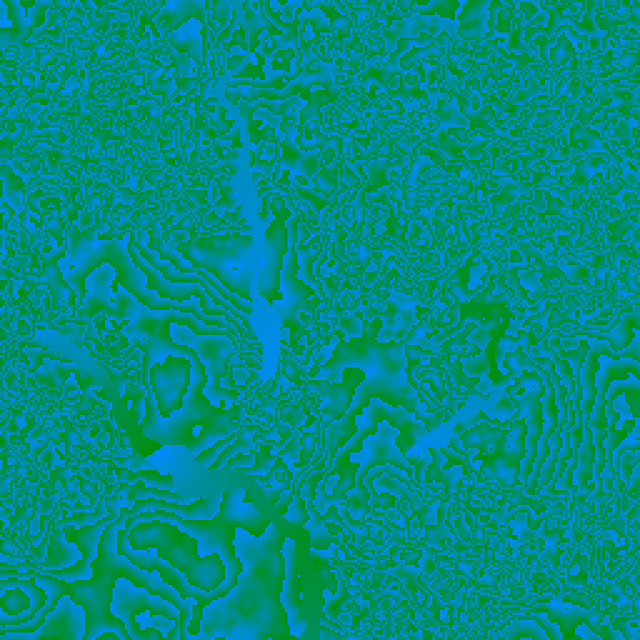
Write a WebGL 2 fragment shader that draws this texture map.

```glsl
#version 300 es
precision highp float;
// Height map of hilly land cut by rivers, stored as a wrapping blue channel.
// Fractal noise gives the hills; fract() folds their height into fine contours,
// while warped line segments lay down flat, slowly changing river beds.

#define CELLS 256.0        // height samples across the canvas
#define BASE_FREQ 5.0      // hills across the canvas in the first octave
#define RELIEF 8.0         // height of the first octave, in colour wraps
#define GAIN 0.62          // height ratio between octaves
#define OCTAVES 5
#define ROUGH_MIN 0.3      // detail strength on smooth ground
#define ROUGH_MAX 1.4      // detail strength on broken ground
#define MEANDER_FREQ 14.0  // river bends across the canvas
#define VALLEY 0.05        // width of the calmer ground beside rivers
#define RIVERS 6

out vec4 fragColor;
uniform vec2 u_resolution;

const vec3 LOW_COLOR = vec3(0.0, 0.562, 0.01);
const vec3 HIGH_COLOR = vec3(0.0, 0.549, 0.99);

// River courses: start.xy, end.xy
const vec4 COURSE[RIVERS] = vec4[RIVERS](
    vec4(0.36, 1.05, 0.43, 0.40), vec4(0.08, 0.47, 0.30, 0.25),
    vec4(0.30, 0.25, 0.49, 0.18), vec4(0.49, 0.18, 0.47, -0.05),
    vec4(0.75, 0.54, 0.77, 0.42), vec4(0.77, 0.40, 0.66, 0.27));
// River beds: level at start, level at end, half width
const vec3 BED[RIVERS] = vec3[RIVERS](
    vec3(0.66, 0.92, 0.013), vec3(1.85, 0.65, 0.013),
    vec3(0.65, 0.12, 0.012), vec3(0.12, 0.42, 0.013),
    vec3(0.14, 0.05, 0.008), vec3(0.75, 0.92, 0.009));

float hash(vec2 p) {
    uvec2 q = uvec2(ivec2(p)) * uvec2(1597u, 3812u);
    uint n = (q.x ^ q.y) * 74763u + q.x;
    n = (n ^ (n >> 15)) * 27183u;
    n = (n ^ (n >> 13)) * 61631u;
    return float((n ^ (n >> 16)) & 65535u) / 65535.0;
}

float noise(vec2 p) {
    vec2 i = floor(p), f = fract(p);
    f = f * f * (3.0 - 2.0 * f);
    return mix(mix(hash(i), hash(i + vec2(1, 0)), f.x),
               mix(hash(i + vec2(0, 1)), hash(i + vec2(1, 1)), f.x), f.y);
}

// Hills: broad octaves at full height, fine ones scaled by roughness
float terrain(vec2 p, float rough) {
    float height = 0.0, amp = RELIEF;
    vec2 q = p * BASE_FREQ + 20.0;
    for (int i = 0; i < OCTAVES; i++) {
        height += (noise(q) - 0.5) * amp * (i < 2 ? 1.0 : rough);
        q = mat2(1.6, 1.2, -1.2, 1.6) * q + 37.3;
        amp *= GAIN;
    }
    return height;
}

// Nearest river: x = distance past the bank, y = water level
vec2 nearestRiver(vec2 p) {
    float bend = mix(0.06, 0.14, smoothstep(0.4, 0.65, p.y));
    vec2 q = p * MEANDER_FREQ + 50.0;
    vec2 warped = p + bend * (vec2(noise(q), noise(q + 91.7)) - 0.5);
    warped += 0.016 * (vec2(noise(q * 3.0), noise(q * 3.0 + 33.1)) - 0.5);
    vec2 best = vec2(1.0, 0.0);
    for (int i = 0; i < RIVERS; i++) {
        vec2 start = COURSE[i].xy, run = COURSE[i].zw - start;
        float t = clamp(dot(warped - start, run) / dot(run, run), 0.0, 1.0);
        float bank = length(warped - start - run * t) - BED[i].z;
        if (bank < best.x) best = vec2(bank, mix(BED[i].x, BED[i].y, t));
    }
    return best;
}

vec3 mapColor(vec2 uv) {
    vec2 p = (floor(uv * CELLS) + 0.5) / CELLS;
    vec2 river = nearestRiver(p);
    float broken = smoothstep(0.2, 0.6, noise(p * 7.0 + 11.0) + 0.25 * (p.y - 0.4));
    float rough = mix(ROUGH_MIN, ROUGH_MAX, broken);
    rough *= mix(0.6, 1.0, smoothstep(0.0, VALLEY, river.x));
    float height = river.x < 0.0 ? river.y : terrain(p, rough);
    return mix(LOW_COLOR, HIGH_COLOR, fract(height));
}

void main() {
    // Four samples per pixel smooth the cell edges at any canvas size
    vec3 color = vec3(0.0);
    for (int i = 0; i < 4; i++) {
        vec2 offset = vec2(i & 1, i >> 1) * 0.5 - 0.25;
        color += mapColor((gl_FragCoord.xy + offset) / u_resolution);
    }
    fragColor = vec4(color / 4.0, 1.0);
}
```
